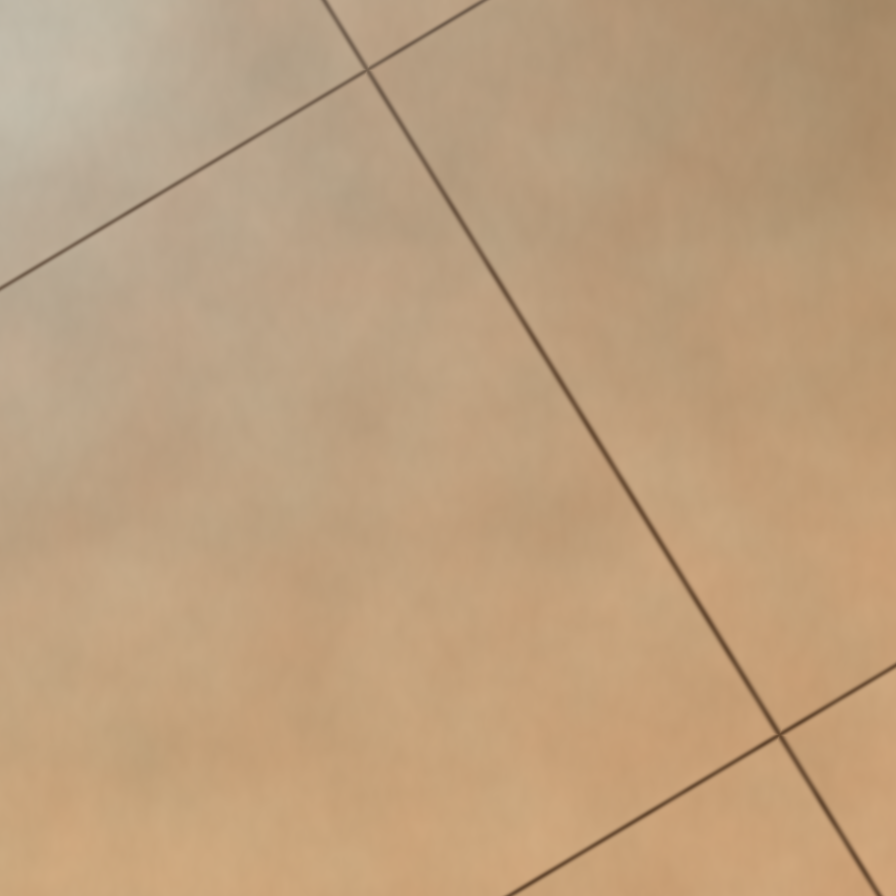
Write a Shadertoy shader that draws this texture.

```glsl
// Large square ceramic floor tiles seen at a slant, parted by thin dark joints.
// A rotated lattice gives tiles and joints; layered gradient noise mottles the
// glaze, and a blend of corner colours lights it from cool to warm.

const vec2 CROSSING = vec2(0.410, 0.922);      // one meeting point of joints
const vec2 ALONG = vec2(0.527, -0.850);        // direction of the steep joints
const vec2 ACROSS = vec2(0.859, 0.512);        // direction of the shallow joints
const float TILE = 0.873;                      // tile side

const vec3 COOL_GREY = vec3(0.708, 0.645, 0.572);
const vec3 DULL_TAN = vec3(0.735, 0.606, 0.460);
const vec3 SAND = vec3(0.790, 0.648, 0.480);
const vec3 WARM_TAN = vec3(0.805, 0.636, 0.470);
const vec3 WINDOW_GLOW = vec3(0.045, 0.085, 0.095);
const vec3 JOINT_BROWN = vec3(0.385, 0.275, 0.180);
const vec3 JOINT_GREY = vec3(0.445, 0.375, 0.310);

// Integer hash to two values in 0..1
vec2 hash2(vec2 cell) {
    uvec2 q = uvec2(ivec2(cell)) * uvec2(1597u, 3812u) + 7919u;
    uint n = (q.x ^ (q.y * 40503u)) * 69069u;
    n = (n ^ (n >> 15)) * 739397u;
    n ^= n >> 13;
    return vec2(n & 65535u, n >> 16) / 65535.0;
}

float cornerSlope(vec2 cell, vec2 offset) {
    float angle = 6.28319 * hash2(cell).x;
    return dot(vec2(cos(angle), sin(angle)), offset);
}

float gradientNoise(vec2 p) {
    vec2 i = floor(p), f = p - i;
    vec2 w = f * f * f * (f * (f * 6.0 - 15.0) + 10.0);
    vec2 e = vec2(1.0, 0.0);
    float low = mix(cornerSlope(i, f), cornerSlope(i + e, f - e), w.x);
    float high = mix(cornerSlope(i + e.yx, f - e.yx), cornerSlope(i + 1.0, f - 1.0), w.x);
    return mix(low, high, w.y);
}

float fbm(vec2 p, int octaves) {
    float sum = 0.0, gain = 1.0;
    for (int i = 0; i < octaves; i++) {
        sum += gain * gradientNoise(p);
        p = mat2(1.6, 1.2, -1.2, 1.6) * p + 17.3;
        gain *= 0.55;
    }
    return sum;
}

// Broad light: corner blend, pale upper left, shaded upper right
vec3 floorLight(vec2 p) {
    vec2 s = clamp(p, 0.0, 1.0);
    float rise = smoothstep(-0.15, 0.95, s.y);
    vec3 base = mix(mix(SAND, WARM_TAN, s.x), mix(COOL_GREY, DULL_TAN, s.x), rise);
    vec2 fromWindow = p - vec2(0.0, 0.96);
    base += WINDOW_GLOW * exp(-22.0 * dot(fromWindow, fromWindow));
    float shade = exp(-11.0 * dot(p - vec2(1.0), p - vec2(1.0)));
    return base * (1.0 - 0.10 * shade);
}

// Cloudy glaze: brightness blotches, pink to green drift, fine streaked grain
vec3 mottle(vec2 p, vec2 seed) {
    vec2 q = p + 40.0 * seed;
    float cloud = fbm(q * 5.0, 4);
    float tint = fbm(q * 8.0 + 31.0, 3);
    float grain = fbm(q * vec2(58.0, 36.0), 2);
    vec3 shift = vec3(0.034, 0.034, 0.033) * cloud;
    shift += vec3(0.013, -0.007, -0.010) * tint;
    return shift + 0.010 * grain;
}

// Bell-shaped coverage of a line, never narrower than a pixel
float softLine(float dist, float spread, float pixel) {
    float width = max(spread, 0.6 * pixel);
    return exp(-dist * dist / (width * width));
}

void mainImage(out vec4 fragColor, in vec2 fragCoord) {
    vec2 p = fragCoord / iResolution.y;
    float pixel = 1.0 / iResolution.y;

    // Lattice coordinates and distance to the nearest joints
    vec2 lattice = inverse(mat2(ALONG, ACROSS)) * (p - CROSSING) / TILE;
    vec2 tileId = floor(lattice);
    vec2 jointDist = abs(lattice - round(lattice)) * TILE;

    // Tile surface with a slight change of tone per tile
    vec2 seed = hash2(tileId + 20.0);
    vec3 color = floorLight(p) + mottle(p, seed);
    color *= 1.0 + 0.012 * (seed.y - 0.5);

    // Faint pale rims, then joints that thin and fade toward the window light
    float cool = smoothstep(0.25, 1.1, p.y - 0.5 * p.x + 0.2);
    float nearest = min(jointDist.x, jointDist.y);
    color += 0.010 * softLine(nearest, 0.009, pixel);
    vec2 spread = vec2(0.0029, 0.0036) * mix(1.0, 0.88, cool);
    float joint = max(softLine(jointDist.x, spread.x, pixel),
                      softLine(jointDist.y, spread.y, pixel));
    float wear = 0.92 + 0.12 * fbm(p * 24.0, 2);
    vec3 jointColor = mix(JOINT_BROWN, JOINT_GREY, cool);
    color = mix(color, jointColor, clamp(wear, 0.0, 1.0) * joint);

    fragColor = vec4(color, 1.0);
}
```
